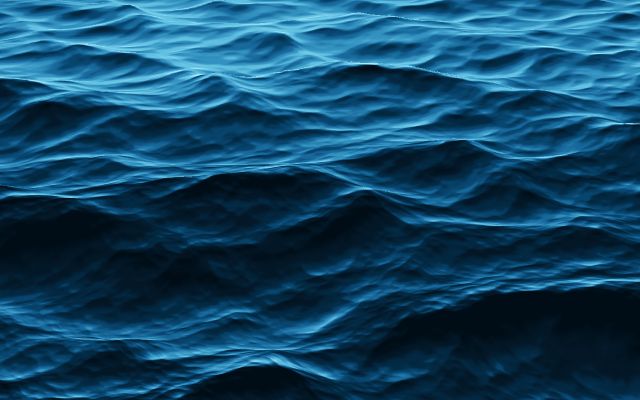
Give the GLSL for this texture, as a Shadertoy shader.

```glsl
// Height of the sea: sharp-crested sines, each dragging the next ones along
float seaHeight(vec2 p, int octaves) {
    float height = 0.0, weight = 0.18, freq = 1.8;
    float footprint = p.y * p.y * 2.4e-4;
    for (int i = 0; i < octaves; i++) {
        float k = float(i);
        float angle = 0.2 + 0.75 * sin(k * k * 1.7 + k * 4.1);
        vec2 dir = vec2(sin(angle), cos(angle));
        vec2 along = vec2(dir.y, -dir.x);
        // Bent crests keep the waves short and irregular
        float bend = 1.1 * sin(dot(along, p) * freq * 0.45 + k * 2.1);
        float phase = dot(dir, p) * freq + bend + k * k * 1.3;
        float crest = exp(sin(phase) - 1.0);
        // Ripples too fine for their distance fade out
        float fade = exp(-pow(freq * footprint, 2.0));
        height += crest * weight * fade;
        p -= dir * crest * cos(phase) * weight * fade;
        weight *= 0.78;
        freq *= 1.22;
    }
    return height;
}

vec3 waterColour(float tone) {
    vec3 c = mix(vec3(0.0, 0.05, 0.085), vec3(0.01, 0.09, 0.15), smoothstep(-1.9, -0.9, tone));
    c = mix(c, vec3(0.01, 0.16, 0.26), smoothstep(-0.9, -0.12, tone));
    c = mix(c, vec3(0.03, 0.27, 0.43), smoothstep(-0.12, 0.43, tone));
    c = mix(c, vec3(0.09, 0.41, 0.61), smoothstep(0.43, 0.86, tone));
    c = mix(c, vec3(0.20, 0.57, 0.75), smoothstep(0.86, 1.31, tone));
    c = mix(c, vec3(0.38, 0.75, 0.88), smoothstep(1.31, 1.88, tone));
    return mix(c, vec3(0.66, 0.92, 0.99), smoothstep(1.9, 2.9, tone));
}

// Where the view ray meets the water, as a point on the sea plane
vec2 hitWater(vec2 screen) {
    vec2 ray = vec2(screen.x, 2.0) / (1.45 - screen.y);
    float level = 0.8, gap = 0.3;
    for (int i = 0; i < 22; i++) {
        float nextLevel = level - 0.033;
        float nextGap = nextLevel - seaHeight(ray * (4.3 - nextLevel), 8);
        if (nextGap < 0.0) {
            level = mix(level, nextLevel, gap / (gap - nextGap));
            break;
        }
        level = nextLevel;
        gap = nextGap;
    }
    return ray * (4.3 - level);
}

vec3 shadeWater(vec2 screen) {
    vec2 p = hitWater(screen);
    float eps = 0.0012 * p.y;
    float h = seaHeight(p, 21);
    vec2 slope = vec2(seaHeight(p + vec2(eps, 0.0), 21),
                      seaHeight(p + vec2(0.0, eps), 21)) - h;
    slope /= eps;

    // Sky light grows with distance and pools at the upper left
    float sky = -0.75 + 1.5 * smoothstep(0.3, 0.95, screen.y);
    vec2 glow = (screen - vec2(-0.2, 0.9)) / vec2(0.6, 0.16);
    sky += 0.5 * exp(-dot(glow, glow));

    // Faces tilted away from the viewer mirror the sky
    return waterColour(sky + 2.8 * (0.19 - slope.y) + 0.4 * slope.x);
}

void mainImage(out vec4 fragColor, in vec2 fragCoord) {
    vec2 screen = vec2(fragCoord.x - 0.5 * iResolution.x, fragCoord.y) / iResolution.y;
    vec2 jitter = vec2(0.2, 0.25) / iResolution.y;
    vec3 colour = 0.5 * (shadeWater(screen + jitter) + shadeWater(screen - jitter));
    fragColor = vec4(colour, 1.0);
}
```
